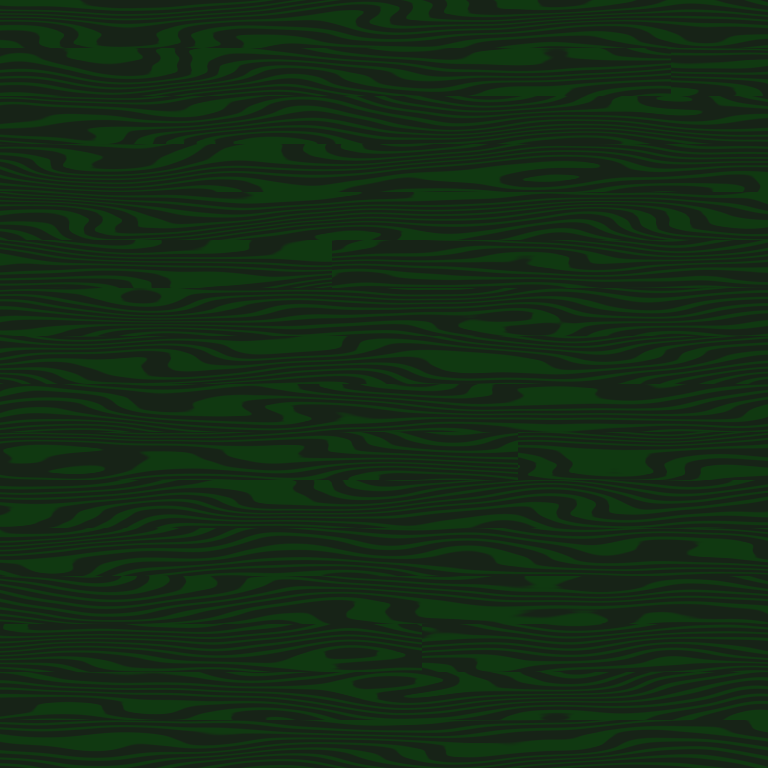
A Shadertoy shader for this texture:

```glsl
// Dark green wood grain: fine wavy horizontal lines swelling into long lenses, laid in thin bands.

const vec3 DARK_WOOD = vec3(0.092, 0.136, 0.092);
const vec3 GREEN_GRAIN = vec3(0.062, 0.222, 0.066);
const float BAND_COUNT = 16.0;
const float LINE_COUNT = 95.0;

float hash(vec2 cell) {
    vec3 q = fract(cell.xyx * vec3(0.1031, 0.1030, 0.0973));
    q += dot(q, q.yzx + 33.33);
    return fract((q.x + q.y) * q.z);
}

// Dot product of a cell corner's random unit gradient with the offset to it
float cornerSlope(vec2 cell, vec2 offset) {
    float angle = 6.2831853 * hash(cell);
    return dot(vec2(cos(angle), sin(angle)), offset);
}

float gradientNoise(vec2 p) {
    vec2 cell = floor(p);
    vec2 f = p - cell;
    vec2 u = f * f * f * (f * (f * 6.0 - 15.0) + 10.0);
    vec2 e = vec2(1.0, 0.0);
    float low = mix(cornerSlope(cell, f), cornerSlope(cell + e, f - e), u.x);
    float high = mix(cornerSlope(cell + e.yx, f - e.yx), cornerSlope(cell + 1.0, f - 1.0), u.x);
    return mix(low, high, u.y);
}

// Every fourth band is cut once, so that its grain jumps at a plank joint
float bandSeed(float x, float band) {
    float hasJoint = step(mod(band + 2.0, 4.0), 0.5);
    float joint = 0.1 + 0.8 * hash(vec2(band, 41.0));
    return band * 17.0 + 300.0 * hasJoint * step(joint, x);
}

// Line number at a point; its fraction gives the place across one line
float grainPhase(vec2 p, float seed) {
    float broadWave = 2.4 * gradientNoise(p * vec2(3.2, 5.0) + 50.0);
    float lensWarp = 3.7 * gradientNoise(p * vec2(4.2, 25.0) + vec2(seed * 1.37, seed));
    float ripple = 0.45 * gradientNoise(p * vec2(10.0, 32.0) + vec2(seed, 90.0));
    return p.y * LINE_COUNT + broadWave + lensWarp + ripple;
}

// Coverage of a repeated line, given its share of the period and edge softness
float lineCoverage(float phase, float share, float softness) {
    float fromCentre = abs(fract(phase) - 0.5);
    return 1.0 - smoothstep(-softness, softness, fromCentre - 0.5 * share);
}

void mainImage(out vec4 fragColor, in vec2 fragCoord) {
    vec2 p = fragCoord / iResolution.y;
    float pixel = 1.0 / iResolution.y;
    float seed = bandSeed(p.x, floor(p.y * BAND_COUNT));

    // Local density of the lines, found by a small step upward
    float stepUp = 0.0005;
    float phase = grainPhase(p, seed);
    float density = abs(grainPhase(p + vec2(0.0, stepUp), seed) - phase) / stepUp;

    // Sparse places swell into broad green lenses
    float swelling = 1.0 - smoothstep(0.1, 0.65, density / LINE_COUNT);
    float share = mix(0.38, 0.58, swelling);
    float softness = 0.65 * density * pixel + 0.015;

    float grain = lineCoverage(phase, share, softness);
    fragColor = vec4(mix(DARK_WOOD, GREEN_GRAIN, grain), 1.0);
}
```
